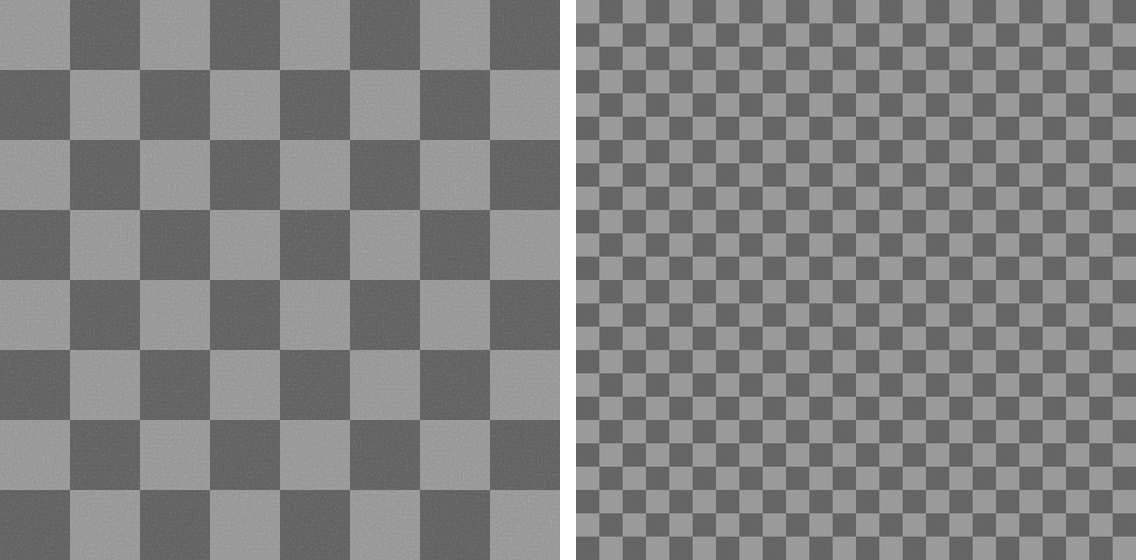
Left, the tile; right, the same tile 3 across and 3 down.
A WebGL 1 fragment shader for this pattern:

```glsl
precision highp float;
// Eight by eight checkerboard of mid and dark grey squares with a fine grain.
// Two square waves are multiplied to form the checks; wrapping cellular noise
// and faint layered sines add a soft, fabric-like surface.

uniform vec2 u_resolution;

const float CHECKS = 8.0;         // squares per side, even so that it tiles
const float GRAIN_CELLS = 256.0;  // noise cells per side
const float GRAIN_DEPTH = 0.06;
const float WEAVE_DEPTH = 0.003;
const float TAU = 6.2831853;
const vec3 LIGHT_GREY = vec3(0.61);
const vec3 DARK_GREY = vec3(0.40);

vec2 hash2(vec2 p) {
  vec3 q = fract(p.xyx * vec3(0.1031, 0.1030, 0.0973));
  q += dot(q, q.yzx + 33.33);
  return fract((q.xx + q.yz) * q.zy);
}

// Square wave of period 2 with edges softened over one pixel: +1 on even units.
vec2 squareWave(vec2 p, vec2 pixel) {
  vec2 edgeDistance = 2.0 * abs(fract(p * 0.5 - 0.25) - 0.5) - 0.5;
  return clamp(2.0 * edgeDistance / pixel, -1.0, 1.0);
}

// Distance to the nearest scattered point, wrapping after 'period' cells.
float cellular(vec2 p, float period) {
  vec2 cell = floor(p);
  vec2 local = fract(p);
  float nearest = 2.0;
  for (int y = -1; y <= 1; y++) {
    for (int x = -1; x <= 1; x++) {
      vec2 offset = vec2(float(x), float(y));
      vec2 point = offset + hash2(mod(cell + offset, period));
      nearest = min(nearest, distance(point, local));
    }
  }
  return nearest;
}

// Fine crossed threads; whole-number frequencies keep them seamless.
float weave(vec2 uv) {
  float across = sin(TAU * (120.0 * uv.y + 3.0 * uv.x));
  float down = sin(TAU * (136.0 * uv.x - 2.0 * uv.y));
  return across + 0.5 * down;
}

void main() {
  vec2 uv = gl_FragCoord.xy / u_resolution;

  // Checks: matching parity is dark, so the lower-left square is dark.
  vec2 wave = squareWave(uv * CHECKS, CHECKS / u_resolution);
  vec3 color = mix(LIGHT_GREY, DARK_GREY, 0.5 + 0.5 * wave.x * wave.y);

  // Surface grain
  float grain = cellular(uv * GRAIN_CELLS, GRAIN_CELLS) - 0.5;
  color += GRAIN_DEPTH * grain + WEAVE_DEPTH * weave(uv);

  gl_FragColor = vec4(color, 1.0);
}
```
